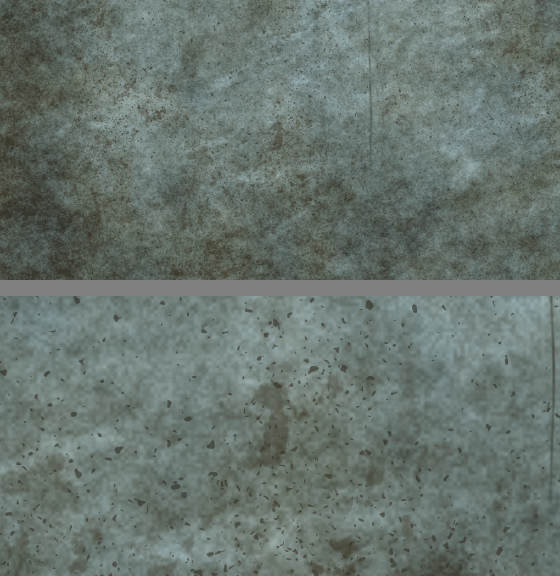
Top: the whole. Bottom: its middle third, enlarged.
This texture is drawn by a WebGL 1 fragment shader. Its source:

```glsl
precision highp float;
uniform vec2 u_resolution;

const vec3 DARK = vec3(0.22, 0.215, 0.175);
const vec3 MID = vec3(0.372, 0.422, 0.393);
const vec3 LIGHT = vec3(0.52, 0.595, 0.59);
const vec3 RUST = vec3(0.24, 0.21, 0.15);
const vec3 PIT = vec3(0.18, 0.18, 0.145);
const vec3 WARM_SHIFT = vec3(0.018, 0.0, -0.024);
const float BASE_TONE = 0.745;
const float CLOUD = 0.60;
const float MOTTLE = 0.55;
const float BLOTCH = 0.50;
const float GRAIN = 0.40;
const float STREAK = 0.13;
const float SCUFF = 0.18;
const float RUST_STRENGTH = 0.55;
const float PIT_STRENGTH = 0.62;
const float CRACK_X = 1.32;
const float CRACK_WIDTH = 0.0011;

float hash(vec2 p) {
  vec3 q = fract(p.xyx * 0.1031);
  q += dot(q, q.yzx + 33.33);
  return fract((q.x + q.y) * q.z);
}

float noise(vec2 p) {
  vec2 i = floor(p), f = fract(p);
  f = f * f * (3.0 - 2.0 * f);
  return mix(mix(hash(i), hash(i + vec2(1.0, 0.0)), f.x),
             mix(hash(i + vec2(0.0, 1.0)), hash(i + 1.0), f.x), f.y);
}

mat2 rotation(float a) {
  return mat2(cos(a), sin(a), -sin(a), cos(a));
}

// Layered noise centred on zero
float fbm(vec2 p) {
  float sum = 0.0, amp = 0.5;
  for (int i = 0; i < 5; i++) {
    sum += amp * (noise(p) - 0.5);
    p = rotation(0.5) * p * 2.03 + 17.3;
    amp *= 0.55;
  }
  return sum;
}

float blob(vec2 p, vec2 center, vec2 radius) {
  vec2 d = (p - center) / radius;
  return exp(-dot(d, d));
}

// One jittered pit per cell, kept where the hash falls below density
float specks(vec2 p, float scale, float density, float aa) {
  vec2 g = p * scale, id = floor(g);
  vec2 center = 0.35 + 0.3 * vec2(hash(id + 3.1), hash(id + 9.7));
  float size = hash(id + 21.4);
  float radius = mix(0.10, 0.27, size * size);
  float edge = aa * scale;
  float d = length(fract(g) - center);
  float cover = 1.0 - smoothstep(radius - edge, radius + edge, d);
  return cover * step(hash(id + 41.8), density);
}

// Broad light and shadow across the wall
float wallTone(vec2 p) {
  float tone = BASE_TONE;
  tone -= 0.34 * (1.0 - smoothstep(0.0, 0.5, p.x));
  tone -= 0.36 * (1.0 - smoothstep(0.0, 0.55, p.y)) * mix(1.0, 0.6, smoothstep(1.2, 1.8, p.x));
  tone -= 0.10 * smoothstep(1.75, 2.0, p.x);
  tone -= 0.22 * blob(p, vec2(1.10, 0.30), vec2(0.30, 0.15));
  tone -= 0.14 * blob(p, vec2(0.66, 0.52), vec2(0.11, 0.22));
  tone -= 0.14 * blob(p, vec2(1.38, 0.47), vec2(0.12, 0.12));
  tone += 0.13 * blob(p, vec2(0.47, 0.45), vec2(0.13, 0.25));
  return tone;
}

void main() {
  vec2 p = gl_FragCoord.xy / u_resolution.y;
  float aa = 0.8 / u_resolution.y;
  vec2 warp = vec2(fbm(p * 4.0 + 5.0), fbm(p * 4.0 + 31.0));
  vec2 w = p + 0.13 * warp;

  // Clouds, mottling, small blotches and sandy grain
  float tone = wallTone(w);
  tone += CLOUD * fbm(w * vec2(2.8, 3.6) + 8.0);
  tone += MOTTLE * fbm(w * vec2(9.0, 14.0) + 50.0);
  tone += BLOTCH * fbm(p * vec2(32.0, 38.0) + 140.0);
  tone += GRAIN * (0.5 * noise(p * 115.0) + 0.7 * noise(p * 230.0 + 70.0) - 0.6);

  // Pale trowel streaks and scuffs
  vec2 s = rotation(-0.35) * w;
  float ridge = 1.0 - abs(2.0 * noise(s * vec2(3.0, 13.0) + 12.0) - 1.0);
  tone += STREAK * pow(ridge, 12.0) * smoothstep(0.45, 0.8, noise(p * 4.0 + 60.0));
  tone += SCUFF * smoothstep(0.13, 0.26, fbm(s * vec2(6.0, 20.0) + 90.0));

  tone = clamp(tone, 0.0, 1.2);
  vec3 color = mix(DARK, MID, min(tone * 2.0, 1.0));
  color = mix(color, LIGHT, max(tone * 2.0 - 1.0, 0.0));

  // Rust gathered in upright clusters
  float cluster = 0.7 * smoothstep(0.5, 0.9, noise(w * vec2(7.0, 3.0) + 14.0));
  cluster += blob(w, vec2(0.60, 0.63), vec2(0.06, 0.08));
  cluster += 0.8 * blob(w, vec2(1.04, 0.50), vec2(0.08, 0.20));
  cluster += 0.8 * blob(w, vec2(1.16, 0.95), vec2(0.04, 0.14));
  cluster += blob(w, vec2(0.36, 0.92), vec2(0.03, 0.18));
  cluster = min(cluster, 1.0);
  float rust = smoothstep(0.06, 0.26, fbm(p * vec2(46.0, 38.0) + 33.0));
  color += WARM_SHIFT * (0.6 * cluster + 2.0 * fbm(w * 6.0 + 120.0));
  color = mix(color, RUST, RUST_STRENGTH * rust * (0.2 + 0.8 * cluster));

  // Ragged pits at three sizes
  vec2 rough = p + 0.007 * vec2(noise(p * 150.0 + 4.0), noise(p * 150.0 + 44.0));
  float pits = 0.0;
  for (int i = 0; i < 3; i++) {
    float k = float(i);
    vec2 q = rotation(0.4 + 0.9 * k) * rough + 7.0 * (k + 1.0);
    pits = max(pits, specks(q, 62.0 + 30.0 * k, 0.04 + 0.24 * cluster, aa));
  }
  color = mix(color, mix(PIT, RUST, cluster * 0.6), PIT_STRENGTH * pits);

  // Hairline crack running down from the top
  float crackX = CRACK_X + 0.012 * (noise(vec2(p.y * 7.0, 2.0)) - 0.5);
  float crack = 1.0 - smoothstep(CRACK_WIDTH - aa, CRACK_WIDTH + 2.0 * aa, abs(p.x - crackX));
  crack *= smoothstep(0.40, 0.50, p.y) * mix(0.2, 1.0, noise(vec2(p.y * 22.0, 6.0)));
  color = mix(color, PIT, 0.6 * crack);

  gl_FragColor = vec4(color, 1.0);
}
```
